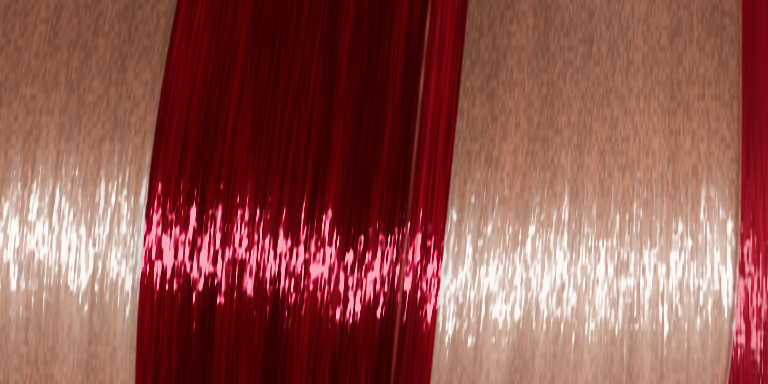
Give the GLSL for this texture, as a Shadertoy shader.

```glsl
// Bands of glossy beige and crimson fibre crossed by a glittering highlight.

float hash(vec2 p) {
    vec3 q = fract(p.xyx * vec3(0.1031, 0.1030, 0.0973));
    q += dot(q, q.yzx + 33.33);
    return fract((q.x + q.y) * q.z);
}

float noise(vec2 p) {
    vec2 i = floor(p), f = fract(p);
    f = f * f * (3.0 - 2.0 * f);
    return mix(mix(hash(i), hash(i + vec2(1, 0)), f.x),
               mix(hash(i + vec2(0, 1)), hash(i + vec2(1, 1)), f.x), f.y);
}

// Layered noise drawn out along the fibres
float strands(vec2 p) {
    float sum = 0.0, weight = 0.5;
    vec2 scale = vec2(17.0, 0.7);
    for (int i = 0; i < 5; i++) {
        sum += weight * noise(p * scale + float(i) * 17.0);
        scale *= vec2(1.95, 2.1);
        weight *= 0.78;
    }
    return clamp(0.5 + 1.4 * (sum / 1.617 - 0.5), 0.0, 1.0);
}

float bell(float x, float width) {
    x /= width;
    return exp(-x * x);
}

// Ragged offset of the highlight from fibre to fibre
float raggedness(float x) {
    return 0.07 * (noise(vec2(x * 38.0, 3.0)) - 0.5) + 0.09 * (noise(vec2(x * 130.0, 8.0)) - 0.5);
}

// Fine bright flecks that thin out away from the highlight
float glints(vec2 p, float band) {
    float n = 0.55 * noise(p * vec2(210.0, 27.0)) + 0.25 * noise(p * vec2(120.0, 60.0) + 40.0)
            + 0.20 * noise(p * vec2(70.0, 9.0) + 70.0);
    return smoothstep(0.62, 0.98, n + 0.32 * band) * smoothstep(0.0, 0.4, band);
}

vec3 beigeFibre(vec2 p, float x, float grain) {
    float right = smoothstep(0.8, 1.2, x);
    float d = p.y - mix(0.35, 0.265, right) + raggedness(p.x);
    float band = bell(d, d > 0.0 ? 0.15 : 0.12);
    float haze = bell(d, d > 0.0 ? 0.20 : 0.30);

    vec3 col = mix(vec3(0.65, 0.425, 0.33), vec3(0.51, 0.315, 0.235), smoothstep(0.45, 1.0, p.y));
    col += vec3(0.06) * right * bell(x - 1.62, 0.22);
    col *= 0.89 + 0.20 * grain;
    col *= 0.88 + 0.24 * noise(p * vec2(190.0, 55.0));
    col = mix(col, vec3(0.83, 0.71, 0.65), haze * (0.40 + 0.60 * grain));
    col = mix(col, vec3(0.90, 0.84, 0.81), 0.50 * band);
    float gap = smoothstep(0.55, 0.85, noise(p * vec2(170.0, 20.0) + 30.0));
    col = mix(col, vec3(0.67, 0.50, 0.43), 0.45 * gap * haze);
    col = mix(col, vec3(1.0, 0.99, 0.985), 0.95 * glints(p, band));

    // Sparse flecks above the highlight
    float stray = smoothstep(0.74, 0.95, noise(p * vec2(150.0, 22.0) + 90.0));
    return mix(col, vec3(0.93, 0.85, 0.80), 0.5 * stray * bell(p.y - 0.44, 0.13));
}

vec3 redFibre(vec2 p, float grain) {
    float d = p.y - mix(0.345, 0.27, smoothstep(0.36, 1.1, p.x)) + raggedness(p.x);
    float band = bell(d, d > 0.0 ? 0.115 : 0.095);
    float side = 0.7 * bell(p.x - 0.36, 0.07) + smoothstep(1.01, 1.06, p.x);
    float hair = noise(p * vec2(200.0, 6.0));

    vec3 col = mix(vec3(0.21, 0.0, 0.005), vec3(0.36, 0.005, 0.02), smoothstep(0.3, 0.95, grain));
    col += vec3(0.14, 0.008, 0.035) * side * (0.2 + grain);
    col += vec3(0.08, 0.0, 0.01) * bell(d, 0.22) * grain;
    col *= 0.82 + 0.36 * hair;
    col = mix(col, vec3(0.66, 0.05, 0.15), band * (0.25 + 0.5 * hair));
    float glint = glints(p, band);
    col = mix(col, vec3(0.90, 0.20, 0.36), 0.9 * smoothstep(0.0, 0.6, glint));
    col = mix(col, vec3(1.0, 0.70, 0.78), 0.9 * smoothstep(0.4, 0.95, glint));

    // Pale loose strands near the right side
    float broken = 0.25 + 0.75 * noise(vec2(2.0, p.y * 14.0));
    col = mix(col, vec3(0.80, 0.45, 0.40), 0.7 * broken * bell(p.x - 1.020, 0.0045));
    return mix(col, vec3(0.66, 0.10, 0.20), 0.45 * broken * bell(p.x - 1.048, 0.004));
}

vec3 farRedFibre(vec2 p, float grain) {
    float glow = bell(p.y - 0.26, 0.30);
    float band = bell(p.y - 0.22 + raggedness(p.x), 0.15);
    float hair = noise(p * vec2(200.0, 14.0));
    vec3 col = mix(vec3(0.30, 0.01, 0.03), vec3(0.52, 0.03, 0.08), grain);
    col = mix(col, vec3(0.84, 0.14, 0.26), glow * (0.35 + 0.6 * hair));
    return mix(col, vec3(1.0, 0.66, 0.72), 0.85 * glints(p, band));
}

void mainImage(out vec4 fragColor, in vec2 fragCoord) {
    vec2 uv = fragCoord / iResolution.xy;
    float x = uv.x * 2.0, y = uv.y;
    float aa = 1.2 / iResolution.y;

    // Straighten the leaning fibres
    float lean = mix(0.02 * y + 0.09 * y * y, 0.10 * y, smoothstep(0.4, 1.1, x));
    lean *= 1.0 - smoothstep(1.25, 1.9, x);
    vec2 p = vec2(x - lean, y);
    float grain = strands(p);

    // Band edges
    float leftEdge = p.x - 0.352;
    float rightEdge = p.x - 1.12;
    float farEdge = x - 1.932 + 0.036 * pow(1.0 - y, 4.0);

    vec3 col = beigeFibre(p, x, grain);
    col *= 1.0 - 0.16 * exp(-abs(leftEdge) * 45.0) - 0.14 * exp(-abs(rightEdge) * 70.0);
    col = mix(col, vec3(0.48, 0.19, 0.16), 0.5 * bell(farEdge + 0.008, 0.006));

    float redMask = smoothstep(-aa, aa, leftEdge) * smoothstep(aa, -aa, rightEdge);
    col = mix(col, redFibre(p, grain), redMask);
    col = mix(col, farRedFibre(p, grain), smoothstep(-aa, aa, farEdge));
    fragColor = vec4(clamp(col, 0.0, 1.0), 1.0);
}
```
